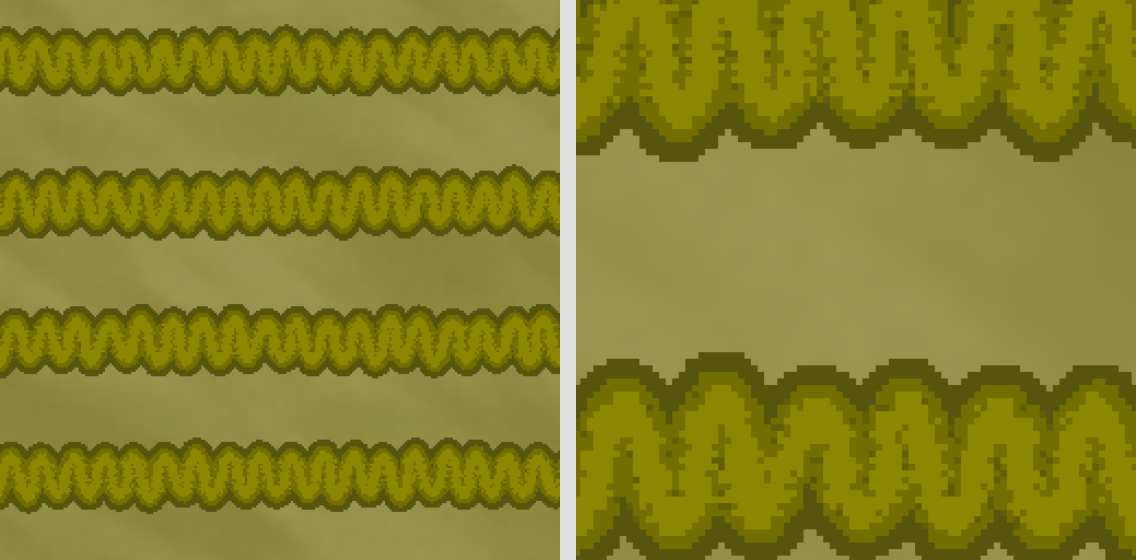
Left: the whole. Right: its middle third, enlarged.
Write a Shadertoy shader that draws this pattern.

```glsl
// Four rows of tightly meandering thread on a softly streaked olive ground.
// Each row is a jittered polyline; its distance gives core, rim and outline.
// The thread is sampled on a coarse grid, with grain, for a stitched edge.

const float ROWS = 4.0;
const float FIRST_ROW = 0.151;       // height of the lowest row
const float ROW_PITCH = 0.2467;
const float ROW_SAG = 0.0033;        // lowers the two middle rows a little
const vec4  ROW_PHASE = vec4(0.35, 0.52, 0.58, 0.24);
const float WAVES = 18.0;            // crests across the canvas
const float AMPLITUDE = 0.0325;
const float HEIGHT_JITTER = 0.009;
const float SIDE_JITTER = 0.0075;
const float SHOULDER = 0.0105;       // half width of a bend
const float CORE_RADIUS = 0.0092;
const float RIM_RADIUS = 0.0175;
const float OUTLINE_RADIUS = 0.0285;
const float GRAIN = 0.0085;
const float CELLS = 256.0;           // stitch grid across the canvas

const vec3 CORE_COLOR = vec3(0.55, 0.53, 0.0);
const vec3 RIM_COLOR = vec3(0.45, 0.43, 0.0);
const vec3 OUTLINE_COLOR = vec3(0.34, 0.33, 0.05);
const vec3 GROUND_DARK = vec3(0.535, 0.51, 0.24);
const vec3 GROUND_LIGHT = vec3(0.60, 0.58, 0.315);
const vec3 GROUND_GREEN = vec3(0.51, 0.53, 0.21);

float hash(vec2 p) {
    vec3 q = fract(vec3(p.xyx) * 0.1031);
    q += dot(q, q.yzx + 33.33);
    return fract((q.x + q.y) * q.z);
}

float noise(vec2 p) {
    vec2 i = floor(p), f = fract(p);
    f = f * f * (3.0 - 2.0 * f);
    return mix(mix(hash(i), hash(i + vec2(1, 0)), f.x),
               mix(hash(i + vec2(0, 1)), hash(i + vec2(1, 1)), f.x), f.y);
}

float segment(vec2 p, vec2 a, vec2 b) {
    vec2 pa = p - a, ba = b - a;
    return length(pa - ba * clamp(dot(pa, ba) / dot(ba, ba), 0.0, 1.0));
}

// Tip of bend i: even bends point up, odd bends point down
vec2 bendTip(float i, float row) {
    vec2 seed = vec2(i + 50.0, row * 17.0 + 5.0);
    float side = 1.0 - 2.0 * mod(i, 2.0);
    float x = (0.5 * i + ROW_PHASE[int(row)]) / WAVES + (hash(seed) - 0.5) * SIDE_JITTER;
    float tall = hash(seed + 91.0);
    return vec2(x, side * (AMPLITUDE + HEIGHT_JITTER * (tall * tall - 0.25)));
}

// Distance to the meander: two chamfers per bend, joined by slanted strands
float meander(vec2 p, float row) {
    float nearest = floor((p.x * WAVES - ROW_PHASE[int(row)]) * 2.0 + 0.5);
    float d = 1.0;
    for (float k = -3.0; k <= 2.0; k++) {
        float i = nearest + k;
        vec2 tip = bendTip(i, row), next = bendTip(i + 1.0, row);
        float lean = (hash(vec2(i + 70.0, row + 31.0)) - 0.5) * SIDE_JITTER;
        vec2 left = vec2(tip.x - SHOULDER, tip.y * 0.62);
        vec2 right = vec2(tip.x + SHOULDER + lean, tip.y * 0.62);
        vec2 nextLeft = vec2(next.x - SHOULDER, next.y * 0.62);
        d = min(d, segment(p, left, tip));
        d = min(d, segment(p, tip, right));
        d = min(d, segment(p, right, nextLeft));
    }
    return d;
}

// Thread colour of one grid cell, premultiplied by coverage
vec4 threadCell(vec2 cell) {
    vec2 p = (cell + 0.5) / CELLS;
    float row = clamp(floor((p.y - FIRST_ROW) / ROW_PITCH + 0.5), 0.0, ROWS - 1.0);
    p.y -= FIRST_ROW + ROW_PITCH * row - ROW_SAG * row * (ROWS - 1.0 - row);
    if (abs(p.y) > 0.08) return vec4(0.0);
    float d = meander(p, row);
    if (d > OUTLINE_RADIUS) return vec4(0.0);

    // Grain is strong inside the row and fades at its outer edges
    float inside = 1.0 - smoothstep(0.025, 0.044, abs(p.y));
    float grain = (hash(cell + 7.0) - 0.5) * GRAIN * mix(0.25, 1.0, inside);
    vec3 color = d + grain < CORE_RADIUS ? CORE_COLOR : RIM_COLOR;
    if (d + grain * 0.3 > RIM_RADIUS) color = OUTLINE_COLOR;
    else if (d > CORE_RADIUS && hash(cell + 41.0) < 0.12 * inside)
        color = mix(RIM_COLOR, OUTLINE_COLOR, 0.6);
    return vec4(color, 1.0);
}

// Soft diagonal streaks with faint green patches
vec3 ground(vec2 p) {
    vec2 q = mat2(0.82, 0.57, -0.57, 0.82) * p;
    float streak = 0.6 * noise(q * vec2(3.0, 8.0) + 3.0) + 0.4 * noise(q * vec2(6.0, 19.0) + 20.0);
    vec3 color = mix(GROUND_DARK, GROUND_LIGHT, smoothstep(0.15, 0.85, streak));
    float patches = smoothstep(0.55, 0.9, noise(p * 4.5 + 11.0));
    color = mix(color, GROUND_GREEN, 0.45 * patches);
    return color + (noise(p * 60.0) - 0.5) * 0.012;
}

void mainImage(out vec4 fragColor, in vec2 fragCoord) {
    vec2 p = fragCoord / iResolution.y;

    // Blend the four closest cells across a narrow smoothed border
    vec2 grid = p * CELLS - 0.5;
    vec2 cell = floor(grid);
    float soft = min(0.5, 0.75 * CELLS / iResolution.y);
    vec2 blend = smoothstep(0.5 - soft, 0.5 + soft, grid - cell);
    vec4 low = mix(threadCell(cell), threadCell(cell + vec2(1, 0)), blend.x);
    vec4 high = mix(threadCell(cell + vec2(0, 1)), threadCell(cell + vec2(1, 1)), blend.x);
    vec4 thread = mix(low, high, blend.y);

    fragColor = vec4(ground(p) * (1.0 - thread.a) + thread.rgb, 1.0);
}
```
